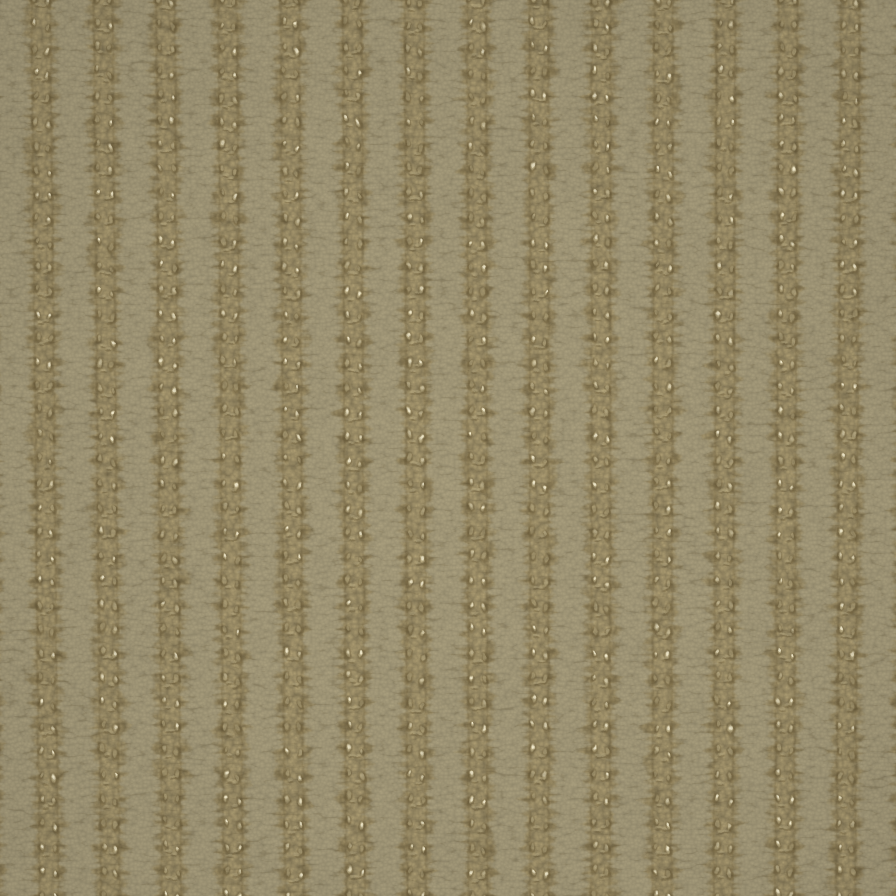
Give the GLSL for this texture, as a WebGL 2 fragment shader.

```glsl
#version 300 es
precision highp float;
// Ribbed woven cloth: pale upright bands separated by tan stitched stripes.
// Each stripe carries two staggered columns of glossy stitches, row by row;
// stretched cellular noise frays the edges and layered sines bend the shapes.

uniform vec2 u_resolution;
out vec4 outColor;

const float ROWS = 37.0;
const vec2 FIRST_STRIPE = vec2(0.0547, 0.0456);  // centre at bottom, top
const vec2 STRIPE_PITCH = vec2(0.0684, 0.0695);  // spacing at bottom, top
const float STRIPE_HALF = 0.0150;
const float EDGE_SOFTNESS = 0.0050;
const float FRINGE_LENGTH = 0.0060;
const float STITCH_OFFSET = 0.0068;
const float STITCH_STAGGER = 0.0018;
const vec2 STITCH_HALF = vec2(0.0023, 0.0040);
const vec3 BAND_COLOR = vec3(0.607, 0.569, 0.450);
const vec3 STRIPE_COLOR = vec3(0.575, 0.522, 0.380);
const vec3 SHADOW_COLOR = vec3(0.400, 0.342, 0.210);
const vec3 THREAD_COLOR = vec3(0.680, 0.630, 0.480);
const vec3 GLINT_COLOR = vec3(0.900, 0.870, 0.760);

float hash(vec2 p) {
  vec3 q = fract(vec3(p.xyx) * 0.1031);
  q += dot(q, q.yzx + 33.33);
  return fract((q.x + q.y) * q.z);
}

// Distance to the nearest scattered point, centred near zero
float cellular(vec2 p) {
  vec2 cell = floor(p);
  float nearest = 2.0;
  for (int y = -1; y <= 1; y++) {
    for (int x = -1; x <= 1; x++) {
      vec2 c = cell + vec2(x, y);
      vec2 point = c + vec2(hash(c), hash(c + 57.3));
      nearest = min(nearest, distance(p, point));
    }
  }
  return nearest - 0.46;
}

float layeredSines(vec2 p) {
  float sum = 0.0;
  float weight = 0.5;
  for (int i = 0; i < 4; i++) {
    sum += weight * sin(p.x + 1.7 * sin(p.y)) * cos(p.y * 1.3 + p.x * 0.4);
    p = mat2(1.5, 1.1, -1.1, 1.5) * p + 2.3;
    weight *= 0.55;
  }
  return sum;
}

// Coverage of an ellipse, from a solid core out to a soft rim
float blob(vec2 p, vec2 halfSize, float core) {
  float rim = 1.0 + 0.5 / (u_resolution.y * halfSize.x);
  return 1.0 - smoothstep(core, rim, length(p / halfSize));
}

void main() {
  vec2 uv = gl_FragCoord.xy / u_resolution;

  // Stripe and row coordinates, with a slight lean and bent threads
  float pitch = mix(STRIPE_PITCH.x, STRIPE_PITCH.y, uv.y);
  float across = (uv.x - mix(FIRST_STRIPE.x, FIRST_STRIPE.y, uv.y)) / pitch;
  float stripe = floor(across + 0.5);
  float down = uv.y * ROWS + 0.06 * sin(stripe * 1.9 + uv.y * 9.0);
  float row = floor(down + 0.5);
  vec2 id = vec2(stripe, row);
  vec2 bend = vec2(layeredSines(uv * 210.0), layeredSines(uv * 210.0 + 40.0));
  vec2 d = vec2((across - stripe) * pitch, (down - row) / ROWS) + 0.0014 * bend;

  // Fibre noise, drawn out sideways, and finer grain
  float fibre = cellular(uv * vec2(75.0, 230.0));
  float fray = cellular(uv * vec2(42.0, 130.0) + 19.0);
  float grain = cellular(uv * 250.0 + 7.0);
  float mottle = cellular(uv * vec2(150.0, 125.0) + 31.0);

  // Pale band and frayed tan stripe, with a fringe at each row
  float side = sign(d.x);
  float fringe = exp(-pow(d.y / 0.0042, 2.0));
  float halfWidth = STRIPE_HALF + fray * 0.0130 + fibre * 0.0060
    + fringe * FRINGE_LENGTH * hash(id + side * 31.0);
  float inside = 1.0 - smoothstep(-EDGE_SOFTNESS, EDGE_SOFTNESS, abs(d.x) - halfWidth);
  vec3 color = mix(BAND_COLOR, STRIPE_COLOR, inside);

  // Mottled weave inside, dark fibre ends at the edges, stray ones on the bands
  color *= 1.0 - 0.22 * inside * mottle;
  float edge = exp(-pow((abs(d.x) - 0.0140) / 0.0050, 2.0));
  float tick = edge * (0.12 + 0.34 * fringe) * smoothstep(-0.25, 0.25, fray);
  float seam = 0.22 * exp(-pow((abs(d.x) - 0.0105) / 0.0016, 2.0));
  float stray = 0.16 * smoothstep(0.15, 0.45, fibre);
  color = mix(color, SHADOW_COLOR, clamp(tick + seam + stray, 0.0, 1.0));

  // Two stitches per row: shadowed hole, looped thread and a glint
  for (int k = 0; k < 2; k++) {
    float sideSign = float(k) * 2.0 - 1.0;
    vec2 seed = id + vec2(41.0 * float(k), 13.0);
    vec2 jitter = vec2(hash(seed), hash(seed + 5.7)) - 0.5;
    vec2 q = d - sideSign * vec2(STITCH_OFFSET, -STITCH_STAGGER);
    q -= jitter * vec2(0.0022, 0.0036);
    q.x += q.y * (hash(seed + 9.1) - 0.5) * 0.4;
    float shine = hash(seed + 23.4);
    vec2 size = STITCH_HALF * (0.80 + 0.50 * hash(seed + 3.3));
    vec2 holeCentre = vec2(0.0007 * sideSign, -0.0012);
    float hole = blob(q - holeCentre, size * vec2(2.0, 1.8), 0.45);
    color = mix(color, SHADOW_COLOR, 0.58 * hole);
    color = mix(color, THREAD_COLOR, (0.50 + 0.45 * shine) * blob(q, size, 0.5));
    vec2 glintCentre = vec2(0.0003, 0.0007) * (1.0 + jitter);
    float glint = blob(q - glintCentre, size * vec2(0.66, 0.55), 0.35);
    color = mix(color, GLINT_COLOR, glint * smoothstep(0.30, 0.95, shine));

    // Occasional thread bridging the two columns, over a dark gap
    vec2 bridge = d - vec2(sideSign * 0.0030, jitter.y * 0.006 - 0.0060);
    float bridged = step(0.40, hash(seed + 71.0));
    float gap = blob(bridge + vec2(0.0, 0.0026), vec2(0.0050, 0.0016), 0.3);
    color = mix(color, SHADOW_COLOR, 0.38 * bridged * gap);
    float strand = blob(bridge, vec2(0.0046, 0.0019), 0.4);
    color = mix(color, THREAD_COLOR, 0.50 * bridged * strand);
  }

  // Cloth grain, uneven tone and dimmer corners
  float tone = 1.0 - 0.095 * grain - 0.075 * fibre - 0.040 * fray;
  tone += 0.015 * layeredSines(uv * vec2(19.0, 31.0));
  vec2 fromCentre = uv - vec2(0.52, 0.45);
  tone *= 1.015 - 0.13 * dot(fromCentre, fromCentre);
  outColor = vec4(color * tone, 1.0);
}
```
